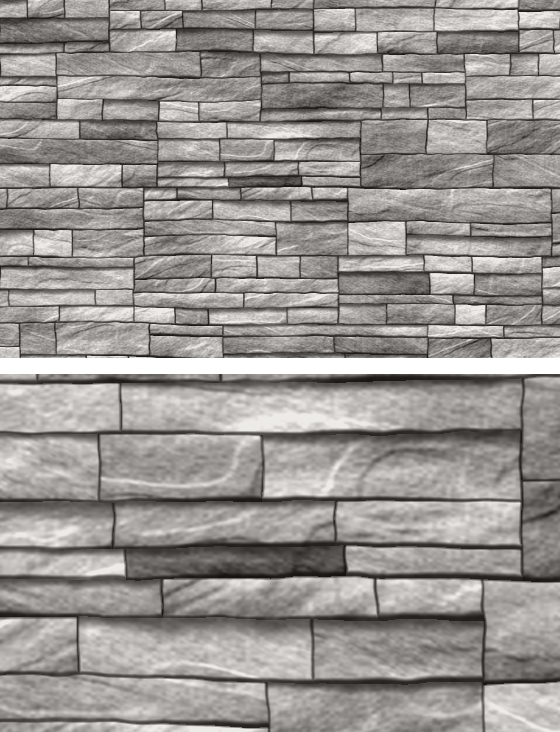
Top: the whole. Bottom: its middle third, enlarged.
This texture is drawn by a WebGL 1 fragment shader. Its source:

```glsl
precision highp float;
// Dry-stacked ledge stone wall in warm grey: courses of panels are cut at random
// into long flat stones, then each stone gets a rough split face lit from the
// upper left, a bright or shaded top edge and thin, broken dark joints.
uniform vec2 u_resolution;

#define COURSE_H 0.189
#define PANEL_W 0.57
#define MAX_STONE_H 0.100
#define MIN_STONE_W 0.20
#define JOINT 0.0030
#define RELIEF 1.75
#define GRAIN 0.15
#define BASE_TONE 0.69
#define STONE_VARIATION 0.27
#define STAIN 0.62
#define DARK vec3(0.065, 0.055, 0.045)
#define LIGHT vec3(0.93, 0.92, 0.91)

float hash(vec2 p) {
  return fract(sin(dot(p, vec2(127.1, 311.7))) * 43758.547);
}

float noise(vec2 p) {
  vec2 i = floor(p), f = fract(p);
  f = f * f * (3.0 - 2.0 * f);
  return mix(mix(hash(i), hash(i + vec2(1.0, 0.0)), f.x),
             mix(hash(i + vec2(0.0, 1.0)), hash(i + vec2(1.0, 1.0)), f.x), f.y);
}

float fbm(vec2 p) {
  float sum = 0.0, amp = 0.5;
  for (int i = 0; i < 5; i++) {
    sum += amp * noise(p);
    p = mat2(1.6, 1.2, -1.2, 1.6) * p + 17.3;
    amp *= 0.5;
  }
  return sum;
}

// Cuts the panel holding p into stones; returns the stone's id and its box.
float findStone(vec2 p, out vec2 lo, out vec2 hi) {
  float course = floor((p.y + 0.094) / COURSE_H);
  float shift = hash(vec2(course, 4.7)) * PANEL_W;
  float panel = floor((p.x + shift) / PANEL_W);
  lo = vec2(panel * PANEL_W - shift, course * COURSE_H - 0.094);
  hi = lo + vec2(PANEL_W, COURSE_H);
  float id = hash(vec2(panel + 3.0, course * 7.3 + 1.0));
  for (int i = 0; i < 5; i++) {
    vec2 size = hi - lo;
    float level = float(i);
    float choice = hash(vec2(id, level + 0.3));
    vec2 cut = mix(lo, hi, mix(0.28, 0.72, hash(vec2(id, level + 9.1))));
    float side = 0.0;
    if (size.y > MAX_STONE_H || (size.y > 0.07 && choice > 0.78)) {
      side = step(cut.y, p.y);
      if (side > 0.5) lo.y = cut.y; else hi.y = cut.y;
    } else if (size.x > MIN_STONE_W && choice > 0.5) {
      side = step(cut.x, p.x);
      if (side > 0.5) lo.x = cut.x; else hi.x = cut.x;
    }
    id = hash(vec2(id, side * 2.0 + level * 0.7 + 0.5));
  }
  return id;
}

// Split face: layered roughness plus broken ledges and creases.
float faceHeight(vec2 p, float id) {
  float tilt = (id - 0.5) * 0.9;
  vec2 q = mat2(cos(tilt), sin(tilt), -sin(tilt), cos(tilt)) * p + id * 31.0;
  float rough = fbm(q * vec2(11.0, 23.0));
  float flake = noise(q * vec2(7.0, 17.0)) + 0.25 * rough;
  float ledge = smoothstep(0.54, 0.61, flake) - smoothstep(0.78, 0.84, flake);
  float crease = abs(noise(q * vec2(8.0, 14.0) + 5.0) - 0.5);
  return rough + 0.14 * ledge + 0.10 * smoothstep(0.0, 0.09, crease);
}

void main() {
  vec2 p = gl_FragCoord.xy / u_resolution.y;
  float px = 1.0 / u_resolution.y;

  // Uneven stone outlines
  vec2 wobble = vec2(noise(p * vec2(7.0, 12.0)), noise(p * vec2(3.5, 8.0) + 8.0)) - 0.5;
  vec2 chips = vec2(noise(p * 60.0), noise(p * vec2(40.0, 60.0) + 21.0)) - 0.5;
  vec2 q = p + wobble * vec2(0.006, 0.013) + chips * 0.0030;
  vec2 lo, hi;
  float id = findStone(q, lo, hi);
  float top = hi.y - q.y, bottom = q.y - lo.y;
  float sides = min(q.x - lo.x, hi.x - q.x);

  // Face tone: stone colour, lean of the face, stains, relief and grain
  vec2 toLight = vec2(-0.0022, 0.0036);
  float slope = faceHeight(p, id) - faceHeight(p + toLight, id);
  float lean = (q.y - lo.y) / (hi.y - lo.y) - 0.5;
  float tone = BASE_TONE + STONE_VARIATION * (hash(vec2(id, 2.2)) - 0.5);
  tone += lean * mix(-0.08, 0.22, hash(vec2(id, 3.9)));
  tone += STAIN * (fbm(p * vec2(5.0, 11.0) + id * 19.0) - 0.48);
  tone += RELIEF * slope;
  tone += GRAIN * (noise(p * vec2(230.0, 290.0)) - 0.5);

  // Proud stones catch light on the top lip, recessed ones lie in shadow
  float proud = hash(vec2(id, 6.4));
  float wear = noise(p * vec2(13.0, 24.0) + id * 7.0);
  float overhang = 0.002 + 0.046 * max(0.0, 0.5 - proud) * (0.4 + wear);
  tone += 0.30 * smoothstep(0.25, 0.6, proud) * wear * exp(-top / 0.006);
  tone -= 0.22 * wear * exp(-bottom / 0.007) + 0.05 * exp(-sides / 0.005);
  tone *= mix(0.38, 1.0, smoothstep(0.0, overhang, top));

  // Joints swell into black gaps in places and almost close in others
  float reach = noise(p * vec2(8.0, 14.0) + 40.0);
  float gap = JOINT * mix(0.4, 2.1, reach * reach + 0.5 * hash(vec2(id, 8.8)));
  float bed = 1.0 - smoothstep(gap * 0.3, gap + px, bottom);
  float butt = 1.0 - smoothstep(0.0, JOINT * 0.55 + px, sides);
  float depth = max(bed * mix(0.55, 1.0, reach), butt * mix(0.45, 1.0, wear));
  tone *= 1.0 - 0.90 * depth;

  gl_FragColor = vec4(mix(DARK, LIGHT, clamp(tone, 0.0, 1.0)), 1.0);
}
```
